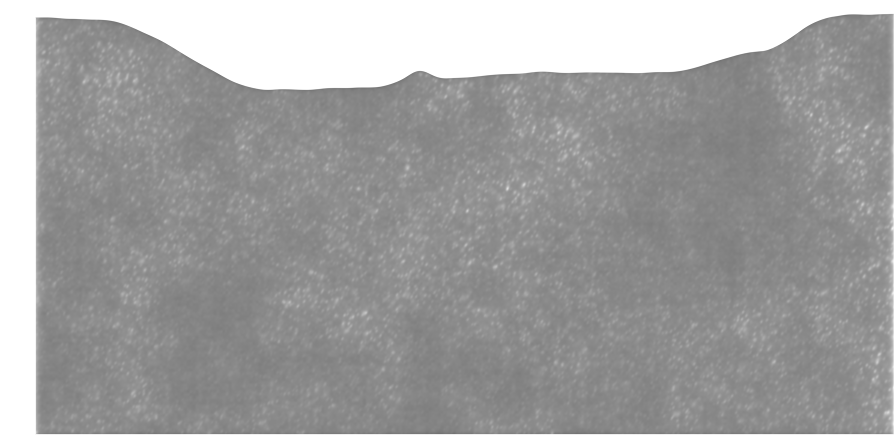
Give the GLSL for this texture, as a Shadertoy shader.

```glsl
// A slab of mottled grey stone under a white sky with an uneven, dipping rim.
// The rim is a sum of smooth steps; the surface layers broad value noise,
// fine grain and small slanted flecks scattered in jittered cells.

float hash(vec2 p) {
    return fract(sin(dot(p, vec2(127.1, 311.7))) * 43758.5453);
}

float valueNoise(vec2 p) {
    vec2 i = floor(p), f = fract(p);
    f = f * f * (3.0 - 2.0 * f);
    return mix(mix(hash(i), hash(i + vec2(1, 0)), f.x),
               mix(hash(i + vec2(0, 1)), hash(i + vec2(1, 1)), f.x), f.y);
}

float fbm(vec2 p) {
    float sum = 0.0, amp = 0.5;
    for (int i = 0; i < 4; i++) {
        sum += amp * valueNoise(p);
        p = p * 2.03 + 17.3;
        amp *= 0.55;
    }
    return sum / 1.01;
}

// Soft round patch, one at its centre
float glow(vec2 p, vec2 centre, vec2 size) {
    vec2 d = (p - centre) / size;
    return exp(-dot(d, d));
}

// Upright, slightly tilted flecks of random brightness
float flecks(vec2 p, float density) {
    vec2 q = vec2(p.x - 0.3 * p.y, p.y * 0.75) * density;
    vec2 cell = floor(q);
    float sum = 0.0;
    for (int y = -1; y <= 1; y++)
    for (int x = -1; x <= 1; x++) {
        vec2 id = cell + vec2(x, y);
        vec2 d = q - id - vec2(hash(id), hash(id + 41.7));
        float strength = hash(id + 93.1);
        sum += strength * strength * exp(-dot(d, d) / 0.12);
    }
    return sum;
}

// Height of the rim along x
float rim(float x) {
    float h = 0.959 - 0.159 * smoothstep(0.21, 0.61, x);
    h += 0.039 * smoothstep(0.70, 1.20, x);
    h += 0.022 * exp(-pow((x - 0.935) / 0.034, 2.0));
    h += 0.047 * smoothstep(1.49, 1.70, x);
    h += 0.078 * smoothstep(1.70, 1.86, x);
    h += 0.005 * smoothstep(1.86, 1.97, x);
    return h + 0.006 * (valueNoise(vec2(x * 19.0, 4.0)) - 0.5);
}

// Broad light and dark areas of the stone
float broadLight(vec2 p) {
    float light = 1.7 * fbm(p * vec2(7.0, 6.0) + 3.1) - 0.47;
    light += 0.50 * glow(p, vec2(0.17, 0.82), vec2(0.16, 0.20));
    light += 0.25 * glow(p, vec2(0.10, 0.45), vec2(0.09, 0.40));
    light += 0.45 * glow(p, vec2(0.29, 0.10), vec2(0.08, 0.09));
    light += 0.35 * glow(p, vec2(1.03, 0.22), vec2(0.10, 0.05));
    light += 0.20 * glow(p, vec2(1.28, 0.55), vec2(0.20, 0.30));
    light += 0.45 * glow(p, vec2(1.83, 0.74), vec2(0.11, 0.24));
    light += 0.30 * glow(p, vec2(1.95, 0.50), vec2(0.09, 0.45));
    light += 0.45 * glow(p, vec2(1.80, 0.11), vec2(0.07, 0.09));
    light -= 0.30 * glow(p, vec2(0.47, 0.72), vec2(0.07, 0.16));
    light -= 0.30 * glow(p, vec2(0.53, 0.28), vec2(0.08, 0.18));
    light -= 0.30 * glow(p, vec2(0.92, 0.26), vec2(0.06, 0.10));
    light -= 0.30 * glow(p, vec2(1.65, 0.67), vec2(0.07, 0.16));
    light -= 0.30 * glow(p, vec2(1.61, 0.27), vec2(0.09, 0.20));
    return clamp(light, 0.0, 1.2);
}

float stone(vec2 p) {
    float light = broadLight(p);
    float patches = smoothstep(0.25, 0.75, fbm(p * 24.0 + 8.0));
    float grain = valueNoise(p * 150.0) - 0.5;
    float weave = valueNoise(p * vec2(90.0, 9.0)) + valueNoise(p * vec2(9.0, 90.0)) - 1.0;
    float fleck = 0.7 * flecks(p, 68.0) + 0.8 * flecks(p + 5.3, 105.0);
    float shade = 0.503 + 0.05 * light + 0.018 * patches;
    shade += 0.024 * grain + 0.012 * weave;
    return shade + fleck * (0.025 + 0.17 * light * (0.4 + 0.8 * patches));
}

void mainImage(out vec4 fragColor, in vec2 fragCoord) {
    vec2 p = fragCoord / iResolution.y;
    float pixel = 1.0 / iResolution.y;
    float top = rim(p.x) - p.y;
    float left = p.x - 0.080, right = 1.995 - p.x, bottom = p.y - 0.031;

    // Surface, pale worn sides, dark rim and base lines
    float shade = stone(p);
    shade += 0.20 * exp(-max(left, 0.0) / 0.005);
    shade += 0.25 * exp(-max(right, 0.0) / 0.005);
    shade -= 0.07 * exp(-max(top, 0.0) / 0.004);
    shade -= 0.08 * exp(-max(bottom, 0.0) / 0.003);

    // Cut the slab out of the white ground
    float inside = min(min(left, right), min(top, bottom));
    float cover = smoothstep(-0.7 * pixel, 0.7 * pixel, inside);
    fragColor = vec4(vec3(mix(1.0, clamp(shade, 0.0, 1.0), cover)), 1.0);
}
```
